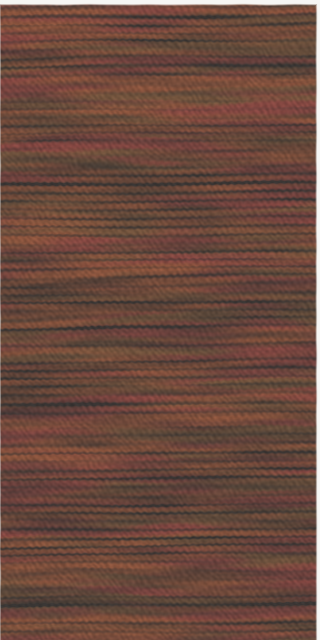
This texture is drawn by a Shadertoy shader. Its source:

```glsl
// A swatch of striped woven cloth in rust, red and olive brown, on white paper.
// Stretched gradient noise dyes the yarns; dark seams of uneven strength part
// the rows, a fine diagonal twill roughens them, and soft paper margins frame it.

#define YARN_ROWS   76.0                      // rows per canvas height
#define TILT        0.008                     // rise of the rows to the right
#define SEAM_DEPTH  0.42                      // mean darkness of the seams
#define GRAIN       0.05                      // contrast of the twill
#define EDGE_SOFT   0.0022                    // half width of the cloth edge
#define RUST        vec3(0.505, 0.315, 0.235)
#define RED         vec3(0.485, 0.270, 0.250)
#define OLIVE       vec3(0.425, 0.315, 0.235)
#define CHARCOAL    vec3(0.215, 0.205, 0.200)
#define PAPER       vec3(0.965, 0.965, 0.955)

const float TAU = 6.2831853;

float hash(vec2 cell) {
    vec3 q = fract(cell.xyx * vec3(0.1031, 0.1030, 0.0973));
    q += dot(q, q.yzx + 33.33);
    return fract((q.x + q.y) * q.z);
}

float cornerSlope(vec2 cell, vec2 offset) {
    float angle = TAU * hash(cell);
    return dot(vec2(cos(angle), sin(angle)), offset);
}

// Gradient noise, roughly -0.7 to 0.7
float noise(vec2 p) {
    vec2 i = floor(p), f = p - i;
    vec2 u = f * f * f * (f * (f * 6.0 - 15.0) + 10.0);
    vec2 e = vec2(0.0, 1.0);
    return mix(mix(cornerSlope(i, f), cornerSlope(i + e.yx, f - e.yx), u.x),
               mix(cornerSlope(i + e.xy, f - e.xy), cornerSlope(i + 1.0, f - 1.0), u.x), u.y);
}

// Share of warm dye, from 0 in black yarn to about 1 in bright yarn
float yarnTone(vec2 p) {
    float broad  = noise(vec2(p.x * 1.3, p.y * 11.0) + 7.3);
    float medium = noise(vec2(p.x * 3.0, p.y * 31.0) + 19.7);
    float streak = noise(vec2(p.x * 5.0, p.y * 83.0) + 41.1);
    float fine   = noise(vec2(p.x * 11.0, p.y * 150.0) + 63.9);

    // Seams between rows, fading in and out along their length
    float row = p.y * YARN_ROWS + 0.5 * noise(vec2(p.x * 2.0, p.y * 24.0));
    float seam = pow(0.5 + 0.5 * cos(TAU * row), 2.5);
    float id = floor(row + 0.5);
    float strength = 0.25 + 1.4 * hash(vec2(id, 5.0))
                   + 0.9 * noise(vec2(p.x * 6.0, id * 3.37));
    return 0.86 + 0.50 * broad + 0.38 * medium + 0.48 * streak + 0.32 * fine
         - SEAM_DEPTH * seam * max(strength, 0.0);
}

vec3 yarnHue(vec2 p) {
    float redness = noise(vec2(p.x * 2.5, p.y * 27.0) + 83.2)
                  + 0.7 * noise(vec2(p.x * 6.0, p.y * 71.0) + 12.6);
    float olive = noise(vec2(p.x * 2.0, p.y * 38.0) + 97.4)
                + 0.6 * noise(vec2(p.x * 9.0, p.y * 95.0) + 29.8);
    vec3 hue = mix(RUST, RED, smoothstep(-0.25, 0.30, redness));
    return mix(hue, OLIVE, smoothstep(-0.10, 0.45, olive));
}

// Fine diagonal ribs broken up by speckle
float twill(vec2 p) {
    float rib = sin(TAU * (p.x * 88.0 + p.y * 76.0 + noise(p * 30.0)));
    return 0.45 * rib + 1.2 * noise(p * 165.0) + 0.6 * noise(p * 90.0 + 31.0);
}

void mainImage(out vec4 fragColor, in vec2 fragCoord) {
    vec2 p = fragCoord / iResolution.y;
    float width = iResolution.x / iResolution.y;

    // Rows tilt and bow slightly, with a ripple from the crossing yarns
    vec2 w = p;
    w.y -= TILT * p.x + 0.004 * noise(p * vec2(4.0, 5.0));
    w.y += 0.0006 * sin(TAU * p.x * 82.0 + 3.0 * noise(p * 20.0));

    float tone = clamp(yarnTone(w), 0.04, 1.12);
    vec3 cloth = mix(CHARCOAL, yarnHue(w), tone);
    cloth *= 1.0 + 2.0 * GRAIN * twill(p);

    // Paper shows at the top and right, and as a sliver on the left
    float wobble = 0.001 * noise(p * 25.0);
    float inside = min(min(0.9925 - p.y, width - 0.0058 - p.x), p.x - 0.0003) + wobble;
    float cover = smoothstep(-EDGE_SOFT, EDGE_SOFT, inside);
    fragColor = vec4(mix(PAPER, cloth, cover), 1.0);
}
```
